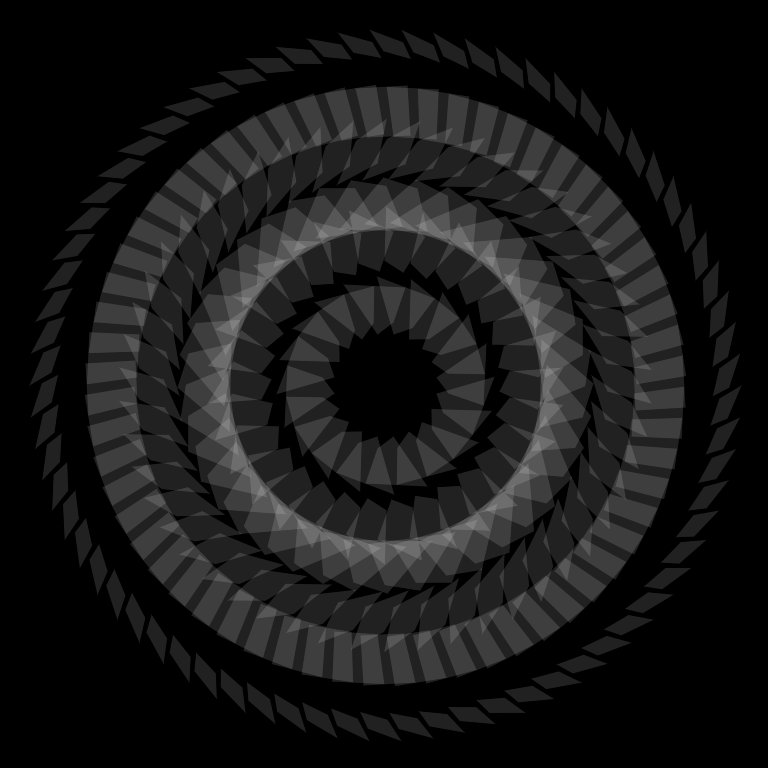
Write a Shadertoy shader that draws this background.

```glsl
// Six concentric rings of translucent grey quads, overlapping on black.

const float GRID = 768.0;               // design units across the canvas
const vec2 CENTER = vec2(385.5, 382.5); // in design units
const float LAYER_ALPHA = 0.13;
const float TAU = 6.2831853;

// Signed distance to the line a-b, positive on its left side.
float edgeSide(vec2 p, vec2 a, vec2 b) {
    vec2 e = normalize(b - a);
    return dot(p - a, vec2(-e.y, e.x));
}

// Smooth coverage of a convex quad with clockwise corners.
float quadCoverage(vec2 p, vec2 a, vec2 b, vec2 c, vec2 d, float pixel) {
    float dist = max(max(edgeSide(p, a, b), edgeSide(p, b, c)),
                     max(edgeSide(p, c, d), edgeSide(p, d, a)));
    return 1.0 - smoothstep(-0.6 * pixel, 0.6 * pixel, dist);
}

// Number of layers of one quad repeated around the center.
// Corners are (clockwise offset, outward offset) in each copy's frame.
float ringLayers(vec2 p, float count, vec2 a, vec2 b, vec2 c, vec2 d, float pixel) {
    float stepAngle = TAU / count;
    float nearest = floor(atan(p.y, p.x) / stepAngle + 0.5);
    float layers = 0.0;
    for (int i = -3; i <= 3; i++) {
        float angle = (nearest + float(i)) * stepAngle;
        vec2 outward = vec2(cos(angle), sin(angle));
        vec2 local = vec2(dot(p, vec2(outward.y, -outward.x)), dot(p, outward));
        layers += quadCoverage(local, a, b, c, d, pixel);
    }
    return layers;
}

void mainImage(out vec4 fragColor, in vec2 fragCoord) {
    float pixel = GRID / min(iResolution.x, iResolution.y);
    vec2 p = (fragCoord - 0.5 * iResolution.xy) * pixel + 0.5 * GRID - CENTER;

    // Rings from the inside out
    float layers = ringLayers(p, 20.0, vec2(-42, 101), vec2(20, 98),
                              vec2(8, 63), vec2(-8, 51), pixel);
    layers += ringLayers(p, 30.0, vec2(-18, 178), vec2(24, 152),
                         vec2(6, 114), vec2(-14, 124), pixel);
    layers += ringLayers(p, 40.0, vec2(-2, 208), vec2(32, 197),
                         vec2(42, 154), vec2(-46, 156), pixel);
    layers += ringLayers(p, 50.0, vec2(-14, 246), vec2(18, 266),
                         vec2(6, 222), vec2(-36, 203), pixel);
    layers += ringLayers(p, 60.0, vec2(-30, 297), vec2(22, 300),
                         vec2(25, 250), vec2(-18, 248), pixel);
    layers += ringLayers(p, 70.0, vec2(0, 356), vec2(33, 342),
                         vec2(40, 325), vec2(13, 334), pixel);

    // Each layer blends white over what lies below
    float grey = 1.0 - pow(1.0 - LAYER_ALPHA, layers);
    fragColor = vec4(vec3(grey), 1.0);
}
```
